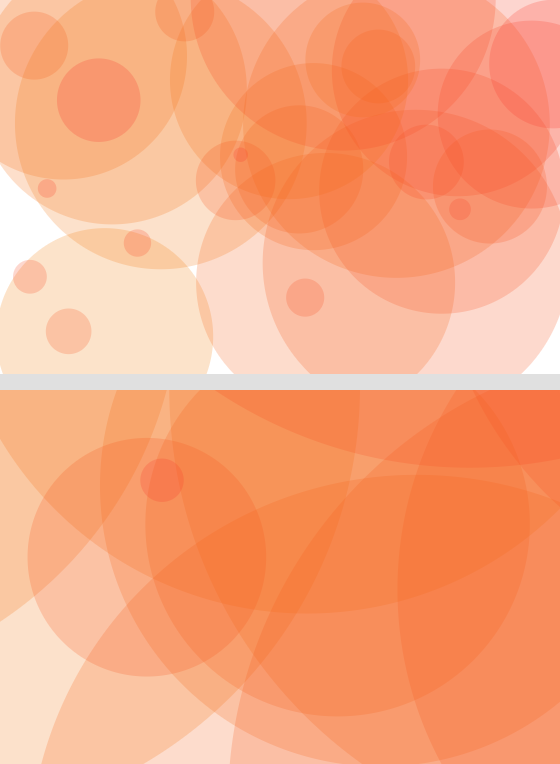
Top, the full canvas; bottom, a detail of the centre.
Give the GLSL for this background, as a WebGL 1 fragment shader.

```glsl
precision highp float;

uniform vec2 u_resolution;

#define OPACITY 0.22
#define AMBER vec3(0.95, 0.50, 0.05)
#define SCARLET vec3(0.98, 0.18, 0.17)
#define SPIRAL_CENTRE vec2(1.06, 0.60)
#define SPIRAL_SPREAD 0.15
#define SPIRAL_TURN 2.314
#define GOLDEN 0.618034

// Low-discrepancy value in 0..1 for an integer index
float scatter(float index, float offset) {
    return fract(offset + index * GOLDEN);
}

// Redder toward the right, varied from disc to disc
float rednessAt(float x, float index) {
    return clamp(0.1 + 0.4 * x + 0.5 * (scatter(index, 0.0) - 0.5), 0.0, 1.0);
}

// Lays one translucent disc over the colour below
vec3 layDisc(vec3 below, vec2 p, vec2 centre, float radius, float redness) {
    float pixel = 1.0 / u_resolution.y;
    float inside = clamp(0.5 + (radius - distance(p, centre)) / pixel, 0.0, 1.0);
    return mix(below, mix(AMBER, SCARLET, redness), OPACITY * inside);
}

void main() {
    // Canvas height is one unit
    vec2 p = gl_FragCoord.xy / u_resolution.y;
    vec3 colour = vec3(1.0);

    // Pale lone disc in the lower left
    colour = layDisc(colour, p, vec2(0.28, 0.10), 0.29, 0.0);

    // Descending stair of large amber discs
    for (int i = 0; i < 3; i++) {
        float n = float(i);
        vec2 centre = vec2(0.17, 0.85) + n * vec2(0.13, -0.09);
        colour = layDisc(colour, p, centre, 0.33 + 0.03 * n, 0.28 - 0.08 * n);
    }

    // Spiral of large discs on the right
    for (int i = 0; i < 9; i++) {
        float n = float(i);
        float angle = 1.571 - n * SPIRAL_TURN;
        float reach = SPIRAL_SPREAD * sqrt(n + 0.2);
        vec2 centre = SPIRAL_CENTRE + reach * vec2(cos(angle), sin(angle));
        float radius = 0.33 + 0.08 * cos(1.6 * n);
        colour = layDisc(colour, p, centre, radius, rednessAt(centre.x, n));
    }

    // Wave of medium discs
    for (int i = 0; i < 6; i++) {
        float n = float(i);
        vec2 centre = vec2(0.63 + 0.17 * n, 0.64 + 0.2 * sin(2.0 * n + 3.8));
        float radius = 0.14 + 0.04 * sin(1.9 * n - 1.0);
        colour = layDisc(colour, p, centre, radius, rednessAt(centre.x, n + 3.0));
    }

    // Small discs, denser toward the left
    for (int i = 0; i < 11; i++) {
        float n = float(i);
        float along = n / 10.0;
        vec2 centre = vec2(0.08 + 1.15 * along * along, scatter(n, 0.26));
        float radius = 0.015 + 0.1 * pow(scatter(-n, 0.45), 1.5);
        float redness = mix(0.35, 1.0, scatter(n, 0.5));
        colour = layDisc(colour, p, centre, radius, redness);
    }

    gl_FragColor = vec4(colour, 1.0);
}
```
